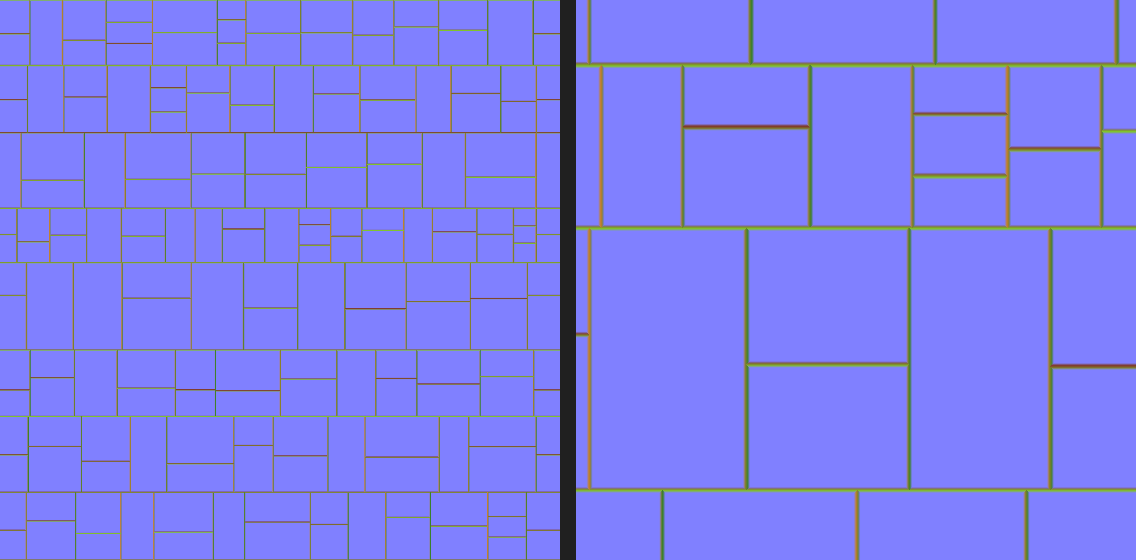
Left: the whole. Right: its middle third, enlarged.
Write a Shadertoy shader that draws this texture map.

```glsl
// Tangent-space normal map of flat stone paving: eight courses of uneven height,
// each cut into jittered slabs that may be split across into two or three pieces.
// The nearest joint is drawn as a thin groove whose walls tilt the flat normal.

const int ROWS = 8;
const float ROW_EDGE[9] = float[9](0.0, 0.121, 0.2565, 0.375, 0.531, 0.628, 0.763, 0.883, 1.0);
const float ROW_SLABS[8] = float[8](12.0, 11.0, 11.0, 10.0, 16.0, 10.0, 13.0, 12.0);

const vec3 FLAT_NORMAL = vec3(0.5, 0.5, 1.0);
const float GROOVE_BLUE = 0.17;    // blue at the bottom of a joint
const float WALL_TILT = 0.27;      // red or green swing on the joint walls
const float WALL_LEAN = 0.85;      // how far a joint may favour one wall
const float HALF_WIDTH = 0.00122;  // half the joint width
const float SOFTNESS = 0.00095;    // feather of the joint edge
const float EDGE_JITTER = 0.5;     // shift of upright joints, in slab widths
const float FIRST_EDGE = 0.035;    // mean start of the first slab
const float SPLIT_JITTER = 0.26;   // spread of the cut in two-piece slabs
const float TRIPLE_CHANCE = 0.15;  // narrow slabs cut in three

struct Joint {
    float offset;  // signed distance to the centre line
    float seed;    // random value of this joint
    vec2 axis;     // direction across the joint
};

float hash(vec2 p) {
    vec3 q = fract(vec3(p.xyx) * vec3(0.1031, 0.1030, 0.0973));
    q += dot(q, q.yzx + 33.33);
    return fract((q.x + q.y) * q.z);
}

Joint nearer(Joint a, Joint b) {
    if (abs(a.offset) < abs(b.offset)) return a;
    return b;
}

// Position of an upright joint; indices wrap so that the map tiles.
float slabEdge(float index, float row, float slabs) {
    float jitter = hash(vec2(mod(index, slabs) + 3.0, row * 7.0 + 11.0)) - 0.5;
    return FIRST_EDGE + (index + EDGE_JITTER * jitter) / slabs;
}

Joint uprightJoint(float x, float edge, float index, float row, float slabs) {
    float seed = hash(vec2(mod(index, slabs) + 41.0, row + 67.0));
    return Joint(x - edge, seed, vec2(1.0, 0.0));
}

Joint levelJoint(float y, float edge, vec2 id) {
    return Joint(y - edge, hash(id + 91.0), vec2(0.0, 1.0));
}

Joint nearestJoint(vec2 p) {
    // Course
    int r = 0;
    for (int i = 1; i < ROWS; i++) {
        if (p.y >= ROW_EDGE[i]) r = i;
    }
    float row = float(r);
    float bottom = ROW_EDGE[r];
    float top = ROW_EDGE[r + 1];
    float height = top - bottom;
    float slabs = ROW_SLABS[r];

    // Slab within the course
    float index = floor((p.x - FIRST_EDGE) * slabs);
    if (slabEdge(index, row, slabs) > p.x) index -= 1.0;
    else if (slabEdge(index + 1.0, row, slabs) <= p.x) index += 1.0;
    float left = slabEdge(index, row, slabs);
    float right = slabEdge(index + 1.0, row, slabs);
    vec2 slab = vec2(mod(index, slabs), row * 5.0 + 20.0);

    // Outline of the slab
    Joint joint = levelJoint(p.y, bottom, vec2(row, 2.0));
    joint = nearer(joint, levelJoint(p.y, top, vec2(mod(row + 1.0, float(ROWS)), 2.0)));
    joint = nearer(joint, uprightJoint(p.x, left, index, row, slabs));
    joint = nearer(joint, uprightJoint(p.x, right, index + 1.0, row, slabs));

    // Cuts: wide slabs in two, narrow ones whole or in three
    bool narrow = (right - left) / height < 0.5 + 0.22 * hash(slab + 5.0);
    int cuts = 1;
    if (narrow) cuts = hash(slab + 17.0) < TRIPLE_CHANCE ? 2 : 0;
    for (int k = 0; k < cuts; k++) {
        vec2 id = slab + float(k) * 31.0;
        float spread = SPLIT_JITTER / float(cuts * cuts);
        float cut = float(k + 1) / float(cuts + 1) + spread * (hash(id + 53.0) - 0.5);
        joint = nearer(joint, levelJoint(p.y, bottom + height * cut, id));
    }
    return joint;
}

void mainImage(out vec4 fragColor, in vec2 fragCoord) {
    vec2 p = fragCoord / iResolution.xy;
    Joint joint = nearestJoint(p);

    // Groove profile: opposite walls, with one favoured by the joint's lean
    float halfWidth = HALF_WIDTH * mix(0.85, 1.15, fract(joint.seed * 7.3));
    float feather = max(SOFTNESS, 0.5 / iResolution.y);
    float groove = 1.0 - smoothstep(halfWidth - feather, halfWidth + feather, abs(joint.offset));
    float lean = WALL_LEAN * (2.0 * joint.seed - 1.0);
    float tilt = WALL_TILT * clamp(lean - joint.offset / halfWidth, -1.0, 1.0);

    vec3 wall = vec3(0.5 + joint.axis * tilt, GROOVE_BLUE);
    fragColor = vec4(mix(FLAT_NORMAL, wall, groove), 1.0);
}
```
